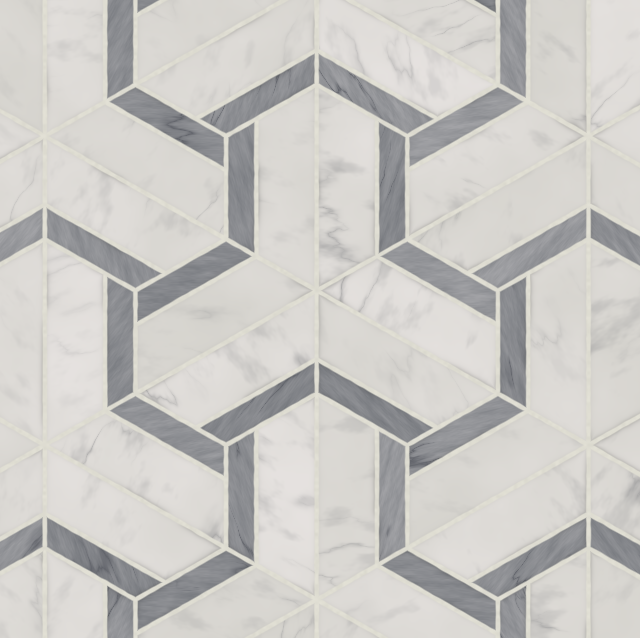
A Shadertoy shader for this pattern:

```glsl
const vec2  ORIGIN = vec2(0.4948, 0.5445);    // a six-way joint, as a share of the canvas
const vec2  PITCH = vec2(0.492, 0.4843);      // triangle side, in canvas heights
const float ROW = 0.8660254;                  // triangle height for a side of 1
const float THIRD = 1.0 / 3.0;
const float STRIP = 0.222;                    // where the grey strip begins
const float GROUT = 0.0072;                   // half width of a joint
const float WOBBLE = 0.0022;                  // unevenness of the joints
const vec3  GROUT_COLOR = vec3(0.872, 0.865, 0.822);
const vec3  WHITE_WARM = vec3(0.838, 0.830, 0.808);
const vec3  WHITE_COOL = vec3(0.898, 0.884, 0.874);
const vec3  VEIN_COLOR = vec3(0.58, 0.58, 0.585);
const vec3  GREY_DARK = vec3(0.47, 0.48, 0.50);
const vec3  GREY_LIGHT = vec3(0.635, 0.637, 0.65);
const vec3  GREY_VEIN = vec3(0.33, 0.34, 0.37);

float hash(vec2 p) {
    return fract(sin(dot(p, vec2(127.1, 311.7))) * 43758.5453);
}

float noise(vec2 p) {
    vec2 i = floor(p), f = fract(p);
    f = f * f * (3.0 - 2.0 * f);
    return mix(mix(hash(i), hash(i + vec2(1, 0)), f.x),
               mix(hash(i + vec2(0, 1)), hash(i + vec2(1, 1)), f.x), f.y);
}

float fbm(vec2 p) {
    float sum = 0.0, amp = 0.5;
    for (int i = 0; i < 4; i++) {
        sum += amp * noise(p);
        p = mat2(1.6, 1.2, -1.2, 1.6) * p + 3.7;
        amp *= 0.5;
    }
    return sum / 0.9375;
}

mat2 rotation(float a) {
    return mat2(cos(a), sin(a), -sin(a), cos(a));
}

// Thin bright crests along the mid level of warped noise
float crest(vec2 p, float sharpness) {
    p += 0.9 * (vec2(fbm(p * 1.7), fbm(p * 1.7 + 31.0)) - 0.5);
    return pow(1.0 - abs(2.0 * noise(p) - 1.0), sharpness);
}

vec3 whiteMarble(vec2 s, float seed) {
    float cloud = fbm(s * 5.0);
    float tone = 0.75 * seed + 0.9 * (cloud - 0.5) + 0.14;
    vec3 color = mix(WHITE_WARM, WHITE_COOL, clamp(tone, 0.0, 1.0));
    float patches = smoothstep(0.48, 0.72, fbm(s * 4.0 + 9.0));
    float strength = mix(0.2, 0.8, fract(seed * 7.31));
    vec2 v = rotation(0.5 + 1.2 * fract(seed * 3.7)) * s;
    float vein = crest(v * vec2(5.0, 13.0), 9.0) * patches;
    float smudge = smoothstep(0.55, 0.85, fbm(v * vec2(9.0, 18.0) + 5.0));
    return mix(color, VEIN_COLOR, strength * (0.75 * vein + 0.4 * smudge));
}

vec3 greyMarble(vec2 s, float seed) {
    vec2 v = rotation(0.25 + 0.5 * fract(seed * 5.3)) * s;
    float streak = fbm(v * vec2(12.0, 60.0));
    float grain = noise(v * vec2(60.0, 260.0));
    float tone = 0.5 * seed + 0.8 * (streak - 0.5) + 0.16 * (grain - 0.5) + 0.3;
    vec3 color = mix(GREY_DARK, GREY_LIGHT, clamp(tone, 0.0, 1.0));
    float vein = crest(v * vec2(5.0, 24.0), 12.0) * smoothstep(0.45, 0.7, fbm(s * 6.0 + 4.0));
    return mix(color, GREY_VEIN, 0.7 * vein * step(0.5, fract(seed * 9.1)));
}

void mainImage(out vec4 fragColor, in vec2 fragCoord) {
    vec2 p = (fragCoord - ORIGIN * iResolution.xy) / iResolution.y / PITCH;
    float pixel = 1.0 / (iResolution.y * PITCH.y);

    // Triangular lattice; left-pointing cells mirror the right-pointing ones
    vec3 u = vec3(p.x, -0.5 * p.x + ROW * p.y, -0.5 * p.x - ROW * p.y) / ROW;
    vec3 cell = floor(u), b = u - cell;
    if (b.x + b.y + b.z > 1.5) b = 1.0 - b.xzy;

    // Three trapezoids turn about the centre: x is across, y is along
    vec2 q = b.yx;
    float piece = 2.0;
    if (b.x < THIRD && b.z >= THIRD) { q = b.xz; piece = 0.0; }
    else if (b.z < THIRD && b.y >= THIRD) { q = b.zy; piece = 1.0; }
    bool isGrey = q.x > STRIP;

    // Stone coordinates and a seed for each tile
    vec2 id = vec2(dot(cell, vec3(1.0, 17.0, 53.0)), piece * 2.0 + float(isGrey));
    float seed = hash(id + 0.5);
    vec2 local = vec2(q.y + 0.5 * q.x, q.x * ROW);
    vec2 stone = local + 40.0 * vec2(seed, hash(id + 7.3));
    vec3 color = isGrey ? greyMarble(stone, seed) : whiteMarble(stone, seed);

    // Distance to the nearest joint
    float ends = min(q.y - THIRD, 1.0 - q.x - q.y);
    float sides = min(min(q.x, THIRD - q.x), abs(q.x - STRIP));
    float edge = min(ends, sides) * ROW - GROUT;
    edge += WOBBLE * (noise(p * 45.0) - 0.5);

    // Soft rim with an occasional thin shadow, then the grout
    float rim = exp(-max(edge, 0.0) / 0.006);
    float shadow = smoothstep(0.55, 0.8, noise(p * 6.0 + id));
    color *= 1.0 - rim * (0.035 + 0.13 * shadow);
    vec3 grout = GROUT_COLOR * (0.98 + 0.04 * noise(p * 90.0));
    color = mix(grout, color, smoothstep(-pixel, pixel, edge));

    fragColor = vec4(color, 1.0);
}
```
